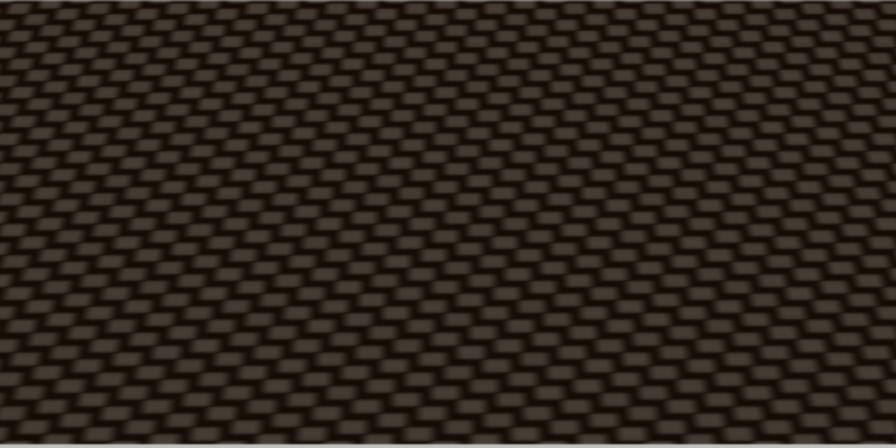
A WebGL 2 fragment shader for this texture:

```glsl
#version 300 es
precision highp float;
// Dark woven carbon fibre, slightly foreshortened from bottom to top.
// Short soft tows lie on a satin lattice: each is two thin rows tall and a
// quarter period wide, and every thin row shifts by three eighths of a period.

uniform vec2 u_resolution;
out vec4 outColor;

const vec3 GAP_COLOR = vec3(0.080, 0.045, 0.018);
const vec3 TOW_COLOR = vec3(0.270, 0.236, 0.206);
const vec3 RIM_COLOR = vec3(0.76);

const vec2 ROW_HEIGHT = vec2(0.0156, 0.0121);  // bottom, top
const vec2 PERIOD = vec2(0.120, 0.088);        // bottom, top
const float SHIFT_PER_ROW = 0.375;
const float TOW_WIDTH = 0.25;
const float PHASE = 0.15;

// Number of thin rows below height y when row height varies linearly.
float rowsBelow(float y, vec2 height) {
  float slope = height.y - height.x;
  return log(1.0 + slope * y / height.x) / slope;
}

// Soft bar centred on zero, reaching half strength at halfWidth.
float softBar(float t, float halfWidth, float ramp) {
  return 1.0 - smoothstep(halfWidth - ramp, halfWidth + ramp, abs(t));
}

// Gentle variation of brightness from layered sines.
float sheen(vec2 p) {
  return 0.6 * sin(p.x * 2.1 + sin(p.y * 1.3)) + 0.4 * sin(p.y * 2.7 - p.x * 0.9);
}

// Brightness of the tow that starts on the given thin row.
float tow(vec2 cell, float row, float shift, float width) {
  float along = cell.x - row * shift + PHASE;
  float x = (fract(along) - 0.5) / width;
  float y = (cell.y - row) * 0.5 - 0.5;
  float ends = softBar(x, 0.53, 0.30);
  float sides = softBar(y, 0.50, 0.17);
  float rounding = 1.0 - 0.7 * y * y;
  float tone = 1.0 + 0.03 * sheen(vec2(floor(along), row));
  return ends * sides * rounding * tone;
}

// Brightest of the tows that can reach this point.
float weave(vec2 cell, float shift, float width) {
  float light = 0.0;
  float base = floor(cell.y);
  for (int i = -2; i <= 1; i++) {
    light = max(light, tow(cell, base + float(i), shift, width));
  }
  return light;
}

void main() {
  vec2 uv = gl_FragCoord.xy / u_resolution;

  // Foreshortened weave coordinates
  float period = mix(PERIOD.x, PERIOD.y, uv.y);
  vec2 cell = vec2((uv.x - 0.5) / period, rowsBelow(uv.y, ROW_HEIGHT));

  // Tows over dark gaps
  float light = weave(cell, SHIFT_PER_ROW, TOW_WIDTH);
  vec3 color = mix(GAP_COLOR, TOW_COLOR, light);

  // Pale rim below, faint rim above
  float lowerRim = 1.0 - smoothstep(0.005, 0.012, uv.y);
  float upperRim = smoothstep(0.994, 1.0, uv.y);
  color = mix(color, RIM_COLOR, max(lowerRim, 0.5 * upperRim));

  outColor = vec4(color, 1.0);
}
```
